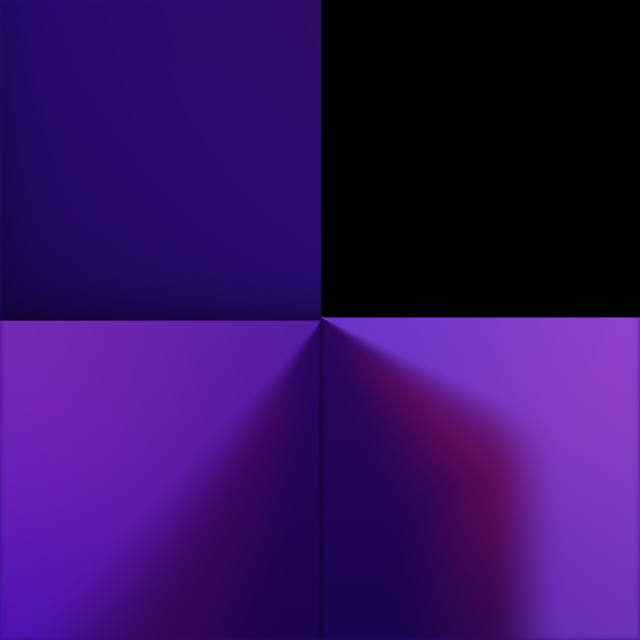
Reproduce this background procedurally as a WebGL 2 fragment shader.

```glsl
#version 300 es
precision highp float;

uniform vec2 u_resolution;
out vec4 fragColor;

#define CENTER vec2(0.502, 0.499)
#define BLACK_FLOOR 0.504
#define CORNER_RADIUS 0.006
#define SEAM_WIDTH 0.0035
#define LEFT_FOLD vec2(0.43, 0.98)
#define RIGHT_FOLD vec2(0.95, 2.35)
#define RIGHT_WALL vec2(0.51, 0.77)

// Blend four corner colours: lower left, lower right, upper left, upper right
vec3 cornerBlend(vec3 ll, vec3 lr, vec3 ul, vec3 ur, vec2 t) {
  return mix(mix(ll, lr, t.x), mix(ul, ur, t.x), t.y);
}

float bump(float x, float middle, float width) {
  float d = (x - middle) / width;
  return exp(-d * d);
}

// Dark indigo panel, t runs from its lower left to its upper right
vec3 indigoPanel(vec2 t) {
  vec3 color = cornerBlend(vec3(0.11, 0.02, 0.33), vec3(0.16, 0.04, 0.46),
                           vec3(0.15, 0.03, 0.44), vec3(0.185, 0.05, 0.40), t);
  color += vec3(0.012, 0.003, 0.02) * bump(length(t - 0.55), 0.0, 0.45);
  float floorShade = exp(-t.y * 12.0) * 0.38;
  float sideShade = exp(-t.x * 16.0) * 0.2;
  return color * (1.0 - floorShade) * (1.0 - sideShade);
}

// Lit panel with a fold shadow; q is the distance left of and below the apex
vec3 leftFold(vec2 q) {
  vec2 t = vec2(1.0 - q.x, 1.0 - q.y);
  float slope = q.x / max(q.y, 0.001);
  float light = smoothstep(LEFT_FOLD.x, LEFT_FOLD.y, slope);
  vec3 lit = cornerBlend(vec3(0.31, 0.07, 0.70), vec3(0.30, 0.05, 0.55),
                         vec3(0.44, 0.16, 0.71), vec3(0.34, 0.11, 0.64), t);
  lit += vec3(0.05, 0.01, 0.02) * bump(length(q - vec2(0.8, 0.35)), 0.0, 0.4);
  vec3 shade = mix(vec3(0.16, 0.02, 0.39), vec3(0.11, 0.01, 0.30), q.y);
  float warm = smoothstep(0.1, 0.55, slope) * smoothstep(0.0, 0.35, q.y);
  shade += vec3(0.10, 0.01, 0.035) * warm;
  return mix(shade, lit, light);
}

// Lit panel whose shadow bends into an upright wall; q is right of and below
vec3 rightFold(vec2 q) {
  vec2 t = vec2(q.x, 1.0 - q.y);
  float slope = q.x / max(q.y, 0.001);
  float above = smoothstep(RIGHT_FOLD.x, RIGHT_FOLD.y, slope);
  float beyond = smoothstep(RIGHT_WALL.x, RIGHT_WALL.y, q.x);
  float light = 1.0 - (1.0 - above) * (1.0 - beyond);
  vec3 lit = cornerBlend(vec3(0.34, 0.12, 0.62), vec3(0.43, 0.19, 0.74),
                         vec3(0.41, 0.20, 0.78), vec3(0.55, 0.26, 0.81), t);
  lit += vec3(0.04, 0.01, 0.0) * bump(length(q - vec2(0.8, 0.3)), 0.0, 0.35);
  vec3 shade = mix(vec3(0.17, 0.02, 0.38), vec3(0.10, 0.01, 0.31), q.y);

  // Red glow along the bend, strongest where the slope meets the wall
  float edge = max(smoothstep(0.25, 1.2, slope), smoothstep(0.2, 0.58, q.x));
  float strength = 0.4 + 0.6 * bump(q.y, 0.48, 0.35);
  shade += vec3(0.23, 0.025, -0.01) * edge * strength * smoothstep(0.0, 0.2, q.y);
  return mix(shade, lit, light);
}

void main() {
  vec2 p = gl_FragCoord.xy / u_resolution;
  float aa = 1.0 / min(u_resolution.x, u_resolution.y);
  vec2 right = vec2(1.0 - CENTER.x, BLACK_FLOOR);

  // Lower folds and upper left panel
  vec3 foldLeft = leftFold(max((CENTER - p) / CENTER, 0.0));
  vec3 foldRight = rightFold(max(vec2(p.x - CENTER.x, BLACK_FLOOR - p.y) / right, 0.0));
  vec3 panel = indigoPanel(clamp((p - vec2(0.0, CENTER.y)) /
                                 vec2(CENTER.x, 1.0 - CENTER.y), 0.0, 1.0));
  float side = smoothstep(-aa, aa, p.x - CENTER.x);
  float upper = smoothstep(-aa, aa, p.y - CENTER.y);
  vec3 color = mix(mix(foldLeft, panel, upper), foldRight, side);

  // Seam between the folds and faint outer border
  float seam = bump(p.x, CENTER.x, SEAM_WIDTH) * (1.0 - upper);
  color *= 1.0 - 0.35 * seam;
  vec2 inset = min(p, 1.0 - p);
  float border = exp(-min(inset.x, inset.y) / SEAM_WIDTH);
  color = mix(color, vec3(0.16, 0.05, 0.48), 0.45 * border);

  // Black upper right block with a slightly rounded inner corner
  vec2 d = vec2(CENTER.x, BLACK_FLOOR) + CORNER_RADIUS - p;
  float block = length(max(d, 0.0)) + min(max(d.x, d.y), 0.0) - CORNER_RADIUS;
  color *= smoothstep(-aa, aa, block);

  fragColor = vec4(color, 1.0);
}
```
